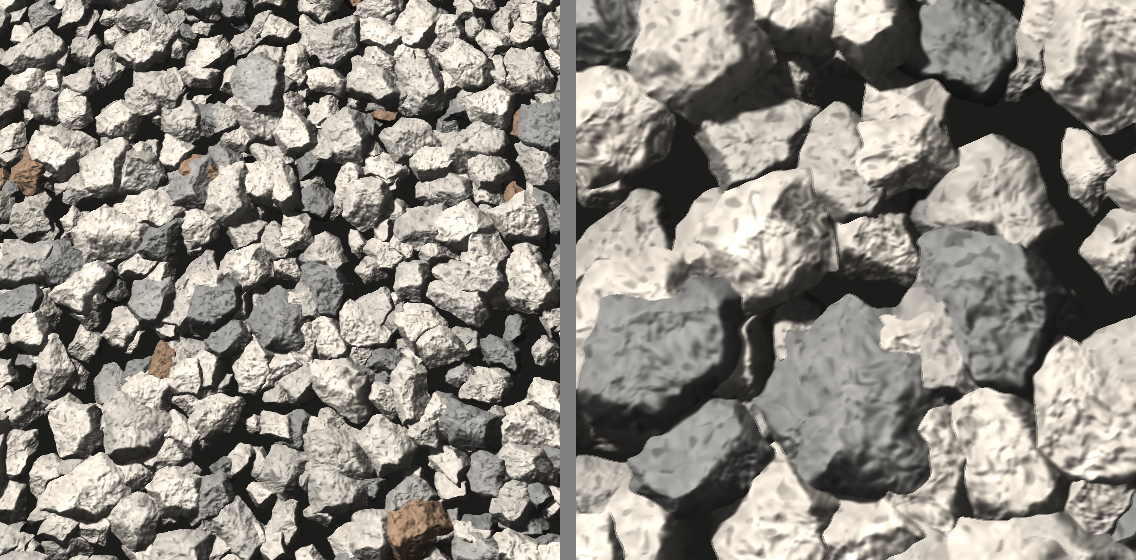
Left: the whole. Right: its middle third, enlarged.
This texture is drawn by a three.js fragment shader. Its source:

```glsl
// Sunlit pile of crushed grey and beige stones with hard dark shadows between them.
varying vec2 vUv;

const float TAU = 6.2831853;
const vec3 SUN = vec3(-0.40, 0.47, 0.78);
const vec3 BEIGE = vec3(0.95, 0.91, 0.855);
const vec3 GREY = vec3(0.84, 0.81, 0.765);
const vec3 SLATE = vec3(0.61, 0.605, 0.59);
const vec3 RUST = vec3(0.68, 0.56, 0.46);
const vec3 GROUND = vec3(0.11, 0.11, 0.10);
const mat2 SEVENTH_TURN = mat2(0.6235, 0.7818, -0.7818, 0.6235);

vec2 hash22(vec2 p) {
  vec3 h = fract(p.xyx * vec3(0.1031, 0.1030, 0.0973));
  h += dot(h, h.yzx + 33.33);
  return fract((h.xx + h.yz) * h.zy);
}

float noise(vec2 p) {
  vec2 i = floor(p), f = fract(p);
  f = f * f * (3.0 - 2.0 * f);
  float low = mix(hash22(i).x, hash22(i + vec2(1.0, 0.0)).x, f.x);
  float high = mix(hash22(i + vec2(0.0, 1.0)).x, hash22(i + 1.0).x, f.x);
  return mix(low, high, f.y);
}

float fbm(vec2 p) {
  float sum = 0.0, gain = 0.5;
  for (int i = 0; i < 3; i++) {
    sum += gain * noise(p);
    p = mat2(1.6, 1.2, -1.2, 1.6) * p + 7.3;
    gain *= 0.6;
  }
  return sum;
}

float smoothMin(float a, float b, float k) {
  float h = max(k - abs(a - b), 0.0) / k;
  return min(a, b) - 0.25 * h * h * k;
}

mat2 rotation(float a) {
  return mat2(cos(a), sin(a), -sin(a), cos(a));
}

// Chipped stone: a tilted top cut by sloping side planes, above zero inside.
float stoneHeight(vec2 q, float seed) {
  vec2 tilt = hash22(vec2(seed, 31.0)) - 0.5;
  vec2 shortAxis = normalize(hash22(vec2(seed, 47.0)) - 0.5);
  vec2 spoke = normalize(tilt + 0.01);
  float h = 0.56 + dot(q, tilt) * 0.85;
  for (int i = 0; i < 7; i++) {
    vec2 r = hash22(vec2(seed, float(i)));
    vec2 dir = normalize(spoke + 0.75 * (r.x - 0.5) * vec2(-spoke.y, spoke.x));
    float reach = 0.84 + 0.33 * r.y - 0.32 * abs(dot(dir, shortAxis));
    float slope = 0.8 + 2.2 * fract(r.y * 7.3 + r.x);
    h = smoothMin(h, slope * (reach - dot(q, dir)), 0.1);
    if (h < -0.3) break;
    spoke = SEVENTH_TURN * spoke;
  }
  return h;
}

// Topmost stone at p: height, local position, seed (negative for bare ground).
// Upper layers come first, so buried stones can be skipped.
vec4 pile(vec2 p) {
  vec4 top = vec4(-0.01, 0.0, 0.0, -1.0);
  for (int layer = 0; layer < 4; layer++) {
    float level = 3.0 - float(layer);
    float size = 0.066 + 0.017 * level;
    mat2 turn = rotation(0.45 + 0.85 * level);
    vec2 grid = p * turn / size;
    for (int k = 0; k < 9; k++) {
      vec2 cell = floor(grid) + vec2(mod(float(k), 3.0), floor(float(k) / 3.0)) - 1.0;
      vec2 r = hash22(cell + 19.0 * level + 60.0);
      vec2 offset = grid - cell - 0.2 - 0.6 * r;
      if (dot(offset, offset) > 0.7) continue;
      vec2 s = hash22(cell + 23.0 * level + 140.0);
      float spread = 0.40 + 0.25 * s.x;
      vec2 q = turn * offset / spread;
      float base = level * 0.010 + 0.022 * r.y;
      bool buried = base + size * spread < top.x;
      if (buried || s.y > 1.0 - 0.13 * level || dot(q, q) > 1.8) continue;
      float seed = floor(997.0 * fract(r.x * 3.7 + s.x * 5.3));
      float h = stoneHeight(q, seed);
      float z = base + size * spread * h;
      if (h > 0.0 && z > top.x) top = vec4(z, q, seed);
    }
  }
  return top;
}

float sunVisibility(vec2 p, float z, vec3 sun) {
  float lit = 1.0;
  for (int i = 1; i <= 5; i++) {
    vec3 ray = vec3(p, z) + sun * 0.012 * float(i);
    lit = min(lit, 1.0 - smoothstep(-0.002, 0.004, pile(ray.xy).x - ray.z));
    if (lit < 0.02) break;
  }
  return lit;
}

float roughHeight(vec2 q, float seed) {
  return stoneHeight(q, seed) + 0.14 * fbm(q * 5.0 + seed);
}

vec3 stoneColor(vec2 p, float seed) {
  vec2 r = hash22(vec2(seed, 71.0));
  vec3 base = mix(BEIGE, GREY, smoothstep(0.25, 0.75, r.x));
  base = mix(base, SLATE, smoothstep(0.74, 0.95, r.x));
  base = mix(base, RUST, step(0.975, r.y));
  float stain = fbm(p * 45.0 + seed);
  float grain = noise(p * 230.0);
  float pits = smoothstep(0.74, 0.92, noise(p * 170.0 + seed));
  return base * (0.79 + 0.28 * stain + 0.17 * grain) * (1.0 - 0.25 * pits);
}

vec3 shade(vec2 uv) {
  // Stones shrink towards the far, upper edge; noise roughens their outlines.
  vec2 p = vec2((uv.x - 0.5) * (0.85 + 0.4 * uv.y), uv.y * (0.85 + 0.2 * uv.y));
  p += 0.009 * (vec2(noise(p * 38.0), noise(p * 38.0 + 50.0)) - 0.5);
  p += 0.004 * (vec2(noise(p * 110.0), noise(p * 110.0 + 50.0)) - 0.5);
  vec4 top = pile(p);
  if (top.w < 0.0) return GROUND;

  vec2 e = vec2(0.04, 0.0);
  float h = roughHeight(top.yz, top.w);
  vec2 grad = vec2(roughHeight(top.yz + e, top.w), roughHeight(top.yz + e.yx, top.w)) - h;
  vec3 normal = normalize(vec3(-grad / e.x, 1.0));
  vec3 sun = normalize(SUN);
  float direct = smoothstep(-0.05, 0.85, dot(normal, sun));
  if (direct > 0.0) direct *= sunVisibility(p, top.x, sun);
  float ambient = 0.04 + 0.11 * normal.z + 2.0 * clamp(top.x, 0.0, 0.07);
  return stoneColor(p, top.w) * (ambient + 0.80 * direct);
}

void main() {
  // Two diagonal samples soften the edges.
  vec2 spread = vec2(0.0005, 0.00025);
  vec3 color = 0.5 * (shade(vUv + spread) + shade(vUv - spread));
  gl_FragColor = vec4(min(color, 1.0), 1.0);
}
```
